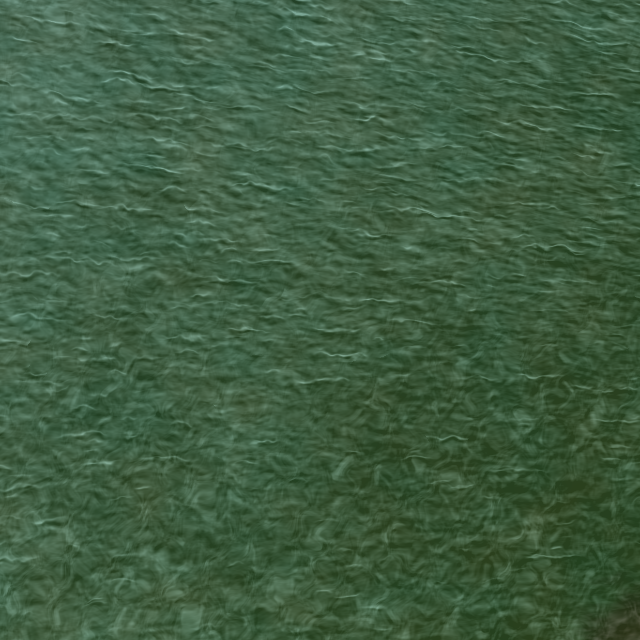
Write a three.js fragment shader that draws this texture.

```glsl
// Green shallow water seen from above: fine wind ripples with pale broken crests,
// fading into mottled weed toward the bottom. Layered value noise gives the relief,
// jittered grids scatter the crests, and one tone value drives the colour.
varying vec2 vUv;

float hash(vec2 p) {
  return fract(sin(dot(p, vec2(127.1, 311.7))) * 43758.5453);
}

float noise(vec2 p) {
  vec2 i = floor(p);
  vec2 f = fract(p);
  f = f * f * (3.0 - 2.0 * f);
  return mix(mix(hash(i), hash(i + vec2(1.0, 0.0)), f.x),
             mix(hash(i + vec2(0.0, 1.0)), hash(i + vec2(1.0, 1.0)), f.x), f.y);
}

// Three octaves, each turned a little to hide the lattice
float fbm(vec2 p) {
  float sum = 0.0;
  float amp = 0.5;
  for (int i = 0; i < 3; i++) {
    sum += amp * noise(p);
    p = mat2(0.98, 0.17, -0.17, 0.98) * p * 1.93 + 17.3;
    amp *= 0.62;
  }
  return sum;
}

// Lets the ripple lines fall to the right at the top and rise at the bottom
vec2 bendAlongWind(vec2 uv) {
  float drift = uv.x * (0.24 * uv.y - 0.1) + 0.05 * uv.x * uv.x * uv.y;
  float wobble = 0.016 * (fbm(uv * vec2(16.0, 22.0)) - 0.5);
  return vec2(uv.x, uv.y + drift + wobble);
}

// Directional light on stretched noise: bright faces, dark backs
float rippleRelief(vec2 p) {
  vec2 q = p * vec2(40.0, 98.0);
  return fbm(q) - fbm(q + vec2(0.2, 0.55));
}

// Thin pale dashes with a dark trough beneath; one jittered dash per grid cell
float crests(vec2 p, vec2 grid, float density) {
  vec2 base = floor(p * grid);
  float ragged = noise(p * vec2(110.0, 160.0));
  float kink = noise(p * vec2(48.0, 30.0) + 7.0);
  float light = 0.0;
  for (int j = -1; j <= 1; j++) {
    for (int i = -1; i <= 1; i++) {
      vec2 cell = base + vec2(float(i), float(j));
      vec2 jitter = vec2(hash(cell + 1.3), hash(cell + 8.9));
      vec2 d = p - (cell + 0.1 + 0.8 * jitter) / grid;
      float halfLength = mix(0.25, 0.7, hash(cell + 3.1)) / grid.x;
      float along = d.x / halfLength;
      float y = d.y + 0.002 * along * along + 0.005 * (ragged - 0.5) + 0.01 * (kink - 0.5);
      float taper = 1.0 - smoothstep(0.3, 1.0, abs(along));
      float ridge = exp(-pow(y / 0.0021, 2.0));
      float trough = exp(-pow((y + 0.0055) / 0.0032, 2.0));
      float strength = step(hash(cell + 5.7), density) * (0.35 + 0.65 * hash(cell + 6.2));
      light += strength * taper * (ridge * (0.5 + ragged) - 0.35 * trough);
    }
  }
  return light;
}

// Curled flecks of weed leaning up to the right
float weedFlecks(vec2 uv) {
  vec2 warp = vec2(noise(uv * 42.0), noise(uv * 42.0 + 40.0)) - 0.5;
  vec2 q = mat2(0.85, 0.53, -0.53, 0.85) * (uv + 0.022 * warp);
  q *= vec2(85.0, 62.0);
  float lit = fbm(q) - fbm(q + vec2(0.4, -0.5));
  return lit + 0.5 * smoothstep(0.55, 0.78, fbm(q * 0.6 + 9.0)) - 0.12;
}

void main() {
  vec2 uv = vUv;
  vec2 p = bendAlongWind(uv);
  float patches = fbm(uv * vec2(5.0, 6.0) + 3.0) - 0.5;
  float blotches = fbm(p * vec2(19.0, 30.0) + 11.0) - 0.5;
  float wind = smoothstep(0.1, 0.8, uv.y - 0.18 * uv.x + 0.12 + 0.5 * patches);

  // Broad light: brightest at upper left, darkest at the right below the middle
  float tone = 0.27 + 0.26 * (uv.y - 0.5) - 0.3 * (uv.x - 0.5);
  tone += 0.14 * smoothstep(0.4, 0.0, uv.y) * (1.0 - 0.5 * uv.x);
  tone += 0.25 * patches + 0.32 * blotches;

  // Surface detail
  tone += rippleRelief(p) * mix(0.5, 0.95, wind);
  tone += weedFlecks(uv) * mix(0.72, 0.32, wind);
  tone += crests(p, vec2(9.0, 30.0), mix(0.06, 0.62, wind)) * 0.68;
  tone += crests(p + 3.7, vec2(22.0, 52.0), mix(0.16, 0.42, wind)) * 0.5;

  // Dark green through pale grey-green, kept within the water's range
  tone = clamp(tone, -0.15, 1.3);
  vec3 deepGreen = vec3(0.185, 0.295, 0.18);
  vec3 paleCrest = vec3(0.43, 0.57, 0.48);
  vec3 color = mix(deepGreen, paleCrest, tone);

  // Olive weed against teal sky reflection
  float teal = 0.9 * (uv.y - 0.5) - 0.5 * (uv.x - 0.5);
  float olive = fbm(uv * vec2(13.0, 16.0) + 25.0) - 0.5;
  color += vec3(-0.012, 0.004, 0.035) * teal;
  color += vec3(0.05, -0.005, -0.02) * olive;

  // Brown shore in the lower right corner
  float shore = length((uv - vec2(1.0, 0.0)) * vec2(1.0, 1.3)) + 0.1 * blotches;
  color = mix(color, color * vec3(1.0, 0.8, 0.85), 1.0 - smoothstep(0.04, 0.14, shore));

  gl_FragColor = vec4(color, 1.0);
}
```
